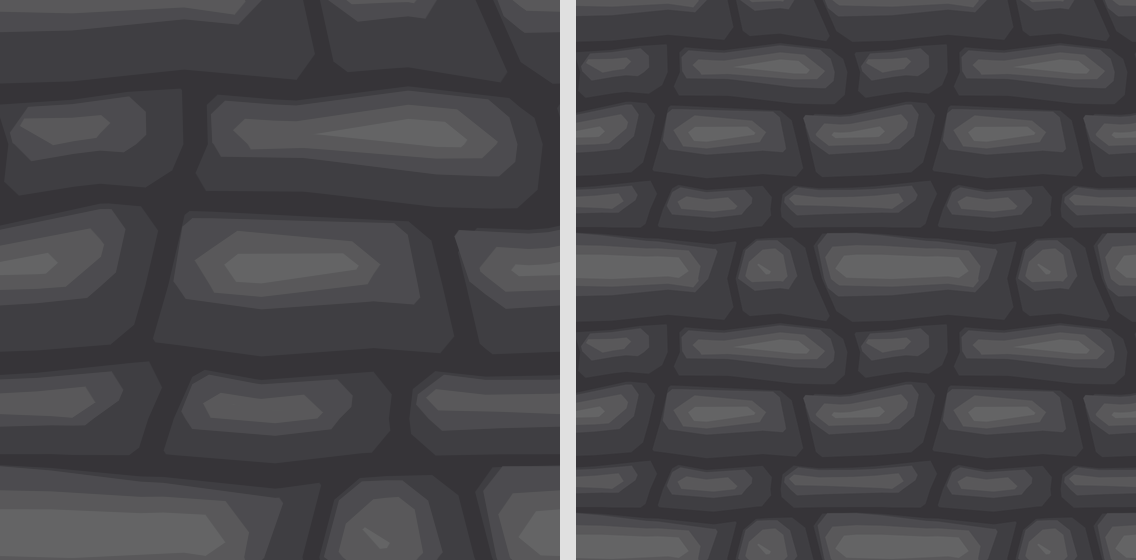
Left: one tile. Right: repeated 2 by 2.
Give the GLSL for this texture, as a Shadertoy shader.

```glsl
// Dark stone wall: four courses of irregular, flat-shaded blocks.
// Each block is a polygon between kinked seams and slanted joints, with
// three lighter facets inset from it, pushed towards the upper left.

float hash(float a, float b) {
    return fract(sin(dot(vec2(a, b), vec2(127.1, 311.7))) * 43758.5453);
}

// Piecewise linear noise in -0.5..0.5 with n knots, periodic in x
float kinks(float x, float n, float seed) {
    float u = x * n + hash(seed, 7.3);
    float i = floor(u) + 0.5;
    float a = hash(mod(i, n), seed), b = hash(mod(i + 1.0, n), seed);
    return mix(a, b, fract(u)) - 0.5;
}

// Shift x by whole periods so that it lies nearest to the centre
float wrapNear(float x, float centre) {
    return fract(x - centre + 0.5) - 0.5 + centre;
}

// Height of each seam, then position and lean of the two joints per course
const float seamY[5] = float[5](0.16, 0.345, 0.635, 0.85, 1.16);
const vec2 jointX[4] = vec2[4](vec2(0.29, 0.71), vec2(0.285, 0.81),
                               vec2(0.35, 0.99), vec2(0.555, 0.86));
const vec2 jointLean[4] = vec2[4](vec2(0.38, 0.0), vec2(0.26, -0.24),
                                  vec2(0.2, -0.1), vec2(0.02, -0.35));

// Distances inwards from the left, right, bottom and top of a block
vec4 blockEdges(vec2 p, int row, int side, float seed) {
    float fr = float(row);
    float up = p.y - 0.5 * (seamY[row] + seamY[row + 1]);
    vec2 bend = vec2(hash(fr, 21.0), hash(fr, 22.0)) - 0.5;
    vec2 joints = jointX[row] + jointLean[row] * up + 0.5 * bend * abs(up);
    if (side == 1) joints = vec2(joints.y, joints.x + 1.0);

    float low = seamY[row] + 0.055 * kinks(p.x, 5.0, fr + 31.0);
    float high = seamY[row + 1] + 0.055 * kinks(p.x, 5.0, mod(fr + 1.0, 4.0) + 31.0);
    vec4 gap = vec4(0.012 + 0.014 * hash(seed, 1.0),
                    0.012 + 0.014 * hash(seed, 2.0),
                    0.018 + 0.02 * kinks(p.x, 3.0, seed + 50.0),
                    0.018 + 0.02 * kinks(p.x, 4.0, seed + 70.0));
    return vec4(p.x - joints.x, joints.y - p.x, p.y - low, high - p.y) - gap;
}

// Smallest edge distance, with the four corners cut off
float chamfered(vec4 e, vec4 cut) {
    vec4 corner = (e.xyxy + e.zzww - cut) * 0.707;
    vec4 m = min(e, corner);
    return min(min(m.x, m.y), min(m.z, m.w));
}

vec3 facetColour(int layer) {
    if (layer == 0) return vec3(0.246, 0.242, 0.257);
    if (layer == 1) return vec3(0.298, 0.294, 0.308);
    if (layer == 2) return vec3(0.348, 0.347, 0.352);
    return vec3(0.392, 0.392, 0.397);
}

void mainImage(out vec4 fragColor, in vec2 fragCoord) {
    vec2 uv = fragCoord / iResolution.xy;
    float soft = 0.7 / min(iResolution.x, iResolution.y);
    vec3 colour = vec3(0.210, 0.204, 0.220); // mortar

    for (int row = 0; row < 4; row++) {
        for (int side = 0; side < 2; side++) {
            float seed = float(row * 2 + side) + 1.0;
            vec2 centre = vec2(0.5 * (jointX[row].x + jointX[row].y + float(side)),
                               0.5 * (seamY[row] + seamY[row + 1]));
            vec2 p = vec2(wrapNear(uv.x, centre.x), wrapNear(uv.y, centre.y));
            vec4 edges = blockEdges(p, row, side, seed);
            float height = seamY[row + 1] - seamY[row] - 0.036;

            // Facets from the shaded body up to the brightest plateau
            for (int layer = 0; layer < 4; layer++) {
                float level = float(layer);
                vec4 rnd = vec4(hash(seed, level + 11.0), hash(seed, level + 15.0),
                                hash(seed, level + 19.0), hash(seed, level + 23.0));
                vec4 inset = vec4(0.0);
                if (layer > 0) {
                    float inner = (level - 1.0) * (0.019 + 0.04 * height);
                    inset = vec4(0.008, 0.035 + 0.045 * hash(seed, 3.0), 0.33 * height, 0.008)
                          + inner * vec4(0.8, 1.2, 0.9, 1.0);
                    // Tilt the long edges so that facets taper
                    inset.zw += (rnd.xy - 0.5) * 0.06 * level * (p.x - centre.x);
                    inset.xy += (rnd.zw - 0.5) * 0.2 * (p.y - centre.y);
                }
                vec4 cut = 0.045 * rnd + 0.008 * level;
                float d = chamfered(edges - inset, cut);
                colour = mix(colour, facetColour(layer), smoothstep(-soft, soft, d));
            }
        }
    }
    fragColor = vec4(colour, 1.0);
}
```
